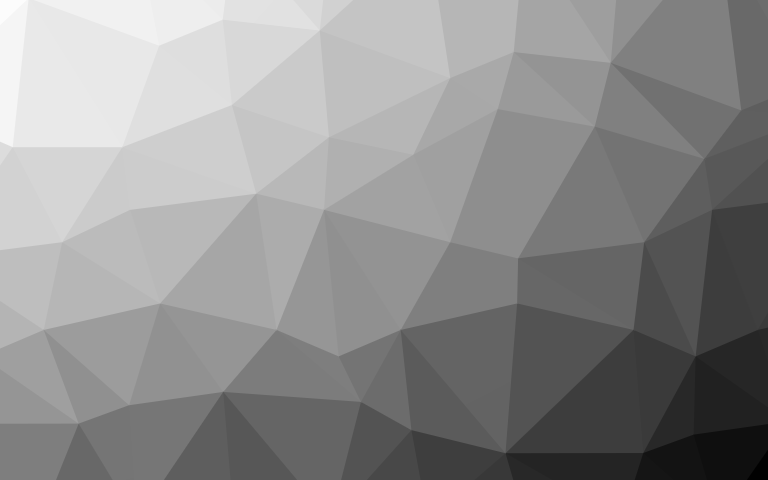
Give the GLSL for this background, as a WebGL 1 fragment shader.

```glsl
precision highp float;
// Low-poly grey backdrop: a lattice whose rows are bent by waves is cut
// into triangles along each cell's shorter diagonal. Every facet takes one
// flat tone from a gradient running from white (top left) to black.

uniform vec2 u_resolution;

#define ASPECT 1.6
#define ORIGIN vec2(0.083, 0.0625)
#define CELL vec2(0.2021, 0.2042)
#define TONE_SLOPE 0.25
#define TONE_CURVE vec2(0.32, 0.30)
#define SHADOW_LIFT 0.12
#define FACET_VARIATION 0.025

float hash(vec2 p) {
  return fract(sin(dot(p, vec2(127.1, 311.7))) * 43758.5453);
}

float wave(float i, float offset, float tilt, float amp, float period, float peak) {
  return offset + tilt * i + amp * cos(6.28319 * (i - peak) / period);
}

// Lattice node, y pointing down; each row has its own sideways and vertical wave
vec2 node(vec2 id) {
  float i = id.x;
  vec2 bend = vec2(0.0);
  if (abs(id.y) < 0.5) {
    bend.x = wave(i, 0.0, 0.0, 0.23, 3.0, 1.0);
    bend.y = wave(i, -0.2, 0.11, 0.25, 3.0, 1.0);
  } else if (abs(id.y - 1.0) < 0.5) {
    bend.x = wave(i, -0.15, 0.0, 0.15, 6.0, 2.5);
    bend.y = wave(i, 0.04, 0.0, 0.28, 3.2, 0.5);
  } else if (abs(id.y - 2.0) < 0.5) {
    bend.x = wave(i, 0.08, 0.0, 0.15, 2.0, 0.0);
    bend.y = wave(i, 0.0, 0.0, 0.33, 6.0, 5.0);
  } else if (abs(id.y - 3.0) < 0.5) {
    bend.x = wave(i, 0.32, -0.08, 0.28, 4.0, 2.0);
    bend.y = wave(i, 0.06, 0.0, 0.27, 4.0, 3.0);
  } else if (abs(id.y - 4.0) < 0.5) {
    bend.x = wave(i, 0.1, -0.03, 0.3, 3.0, 0.0);
    bend.y = wave(i, -0.17, 0.05, 0.25, 6.0, 5.3);
  }
  return ORIGIN + CELL * (id + bend);
}

// Smooth tone of the backdrop at a point
float tone(vec2 p) {
  vec2 q = clamp(p / vec2(ASPECT, 1.0), 0.0, 1.0);
  vec2 q2 = q * q;
  return 1.0 - TONE_SLOPE * (q.x + q.y) - dot(TONE_CURVE, q2) + SHADOW_LIFT * q2.x * q2.y;
}

float cross2(vec2 a, vec2 b) {
  return a.x * b.y - a.y * b.x;
}

float edgeDistance(vec2 p, vec2 a, vec2 b) {
  return cross2(b - a, p - a) / max(length(b - a), 0.0001);
}

// Returns tone times coverage, and coverage
vec2 facet(vec2 p, vec2 a, vec2 b, vec2 c, vec2 seed) {
  float side = sign(cross2(b - a, c - a));
  float inside = min(side * edgeDistance(p, a, b),
                 min(side * edgeDistance(p, b, c), side * edgeDistance(p, c, a)));
  float coverage = clamp(0.5 + inside * u_resolution.y, 0.0, 1.0);
  float shade = tone((a + b + c) / 3.0) + FACET_VARIATION * (hash(seed) - 0.5);
  return coverage * vec2(shade, 1.0);
}

void main() {
  vec2 uv = gl_FragCoord.xy / u_resolution;
  vec2 p = vec2(uv.x * ASPECT, 1.0 - uv.y);
  vec2 home = floor((p - ORIGIN) / CELL);

  // Blend the facets of the nearby cells by coverage
  vec2 sum = vec2(tone(p), 1.0) * 0.001;
  for (int y = -1; y <= 1; y++) {
    for (int x = -1; x <= 1; x++) {
      vec2 id = home + vec2(float(x), float(y));
      vec2 a = node(id);
      vec2 b = node(id + vec2(1.0, 0.0));
      vec2 c = node(id + vec2(1.0, 1.0));
      vec2 d = node(id + vec2(0.0, 1.0));
      if (distance(a, c) < distance(b, d)) {
        sum += facet(p, a, b, c, id) + facet(p, a, c, d, id + 0.5);
      } else {
        sum += facet(p, a, b, d, id) + facet(p, b, c, d, id + 0.5);
      }
    }
  }

  float grey = clamp(sum.x / sum.y, 0.0, 1.0);
  gl_FragColor = vec4(vec3(grey), 1.0);
}
```
